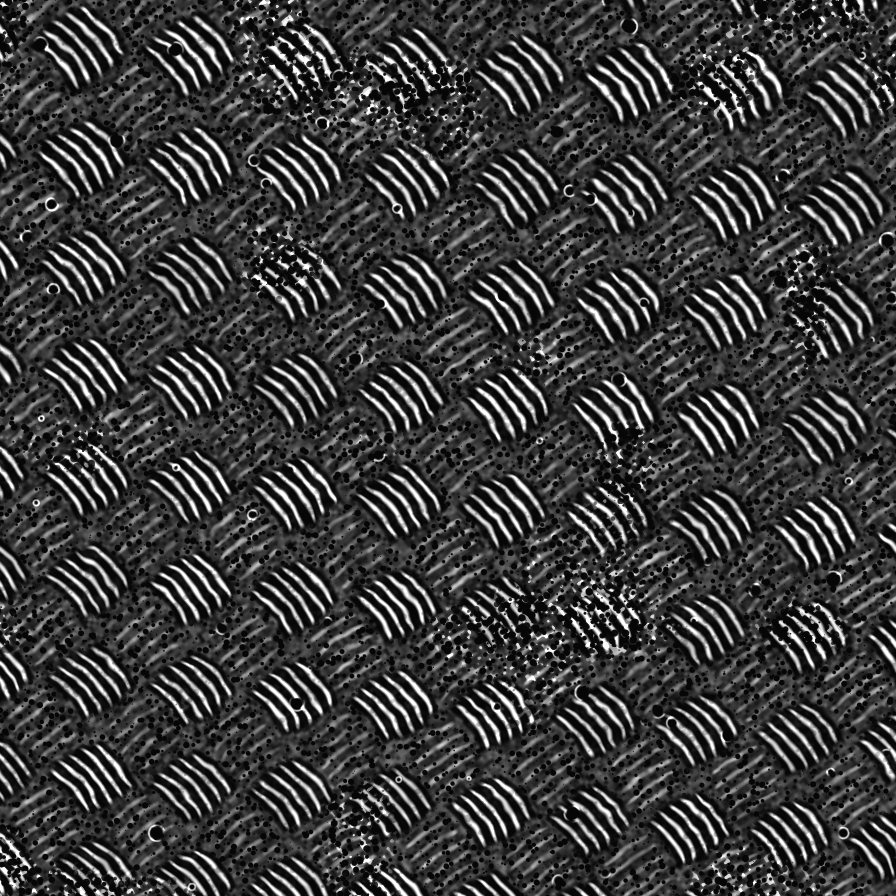
This texture is drawn by a three.js fragment shader. Its source:

```glsl
#define PITCH vec2(0.1228, 0.1257)    // spacing of raised pads at the top left
#define SHRINK vec2(0.00165, 0.0013)  // loss of spacing per row
#define START vec2(0.0911, 0.0521)    // centre of the first pad
#define BAR_GAP 0.128                 // bar spacing, in pads
#define BAR_HALF 0.34                 // half length of a bar, in pads
#define BRIGHT_ANGLE 0.82
#define DIM_ANGLE -0.70
#define WOBBLE 0.035
#define PIT_GRID 140.0
#define DENT_GRID 20.0
#define METAL 0.25
#define BLACK 0.025

varying vec2 vUv;

float hash(vec2 p) {
  vec3 p3 = fract(p.xyx * 0.1031);
  p3 += dot(p3, p3.yzx + 33.33);
  return fract((p3.x + p3.y) * p3.z);
}

float noise(vec2 p) {
  vec2 i = floor(p), f = fract(p);
  f = f * f * (3.0 - 2.0 * f);
  return mix(mix(hash(i), hash(i + vec2(1.0, 0.0)), f.x),
             mix(hash(i + vec2(0.0, 1.0)), hash(i + 1.0), f.x), f.y);
}

// Signed distance to scattered round spots of random size
float spots(vec2 p, float growth) {
  vec2 cell = floor(p);
  float nearest = 1.0;
  for (int y = -1; y <= 1; y++) {
    for (int x = -1; x <= 1; x++) {
      vec2 id = cell + vec2(float(x), float(y));
      vec2 centre = id + vec2(hash(id + 11.0), hash(id + 47.0));
      float radius = 0.7 * hash(id + 83.0) - 0.2 + growth;
      if (radius > 0.0) nearest = min(nearest, length(p - centre) - radius);
    }
  }
  return nearest;
}

// Pad coordinates on the slightly receding, tilted plate
vec2 plateCoords(vec2 c) {
  vec2 q = (c - START) / PITCH;
  for (int n = 0; n < 5; n++) {
    q.x = (c.x - START.x - 0.00186 * q.y) / (PITCH.x - SHRINK.x * q.y);
    q.y = (c.y - START.y - q.x * (0.0078 + 0.0002 * q.y)) / (PITCH.y - SHRINK.y * q.y);
  }
  return q;
}

// Five bowed bars: x is the ridge, y the pad around it
vec2 bars(vec2 p, float angle, float bow) {
  vec2 along = vec2(cos(angle), sin(angle));
  float v = dot(p, vec2(along.y, -along.x));
  float u = dot(p, along) - 0.11 * v;
  v += bow * (u * u - 0.035);
  float k = clamp(floor(v / BAR_GAP + 0.5), -2.0, 2.0);
  float d = abs(v / BAR_GAP - k);
  float reach = abs(u) / (BAR_HALF * (1.0 - 0.035 * k * k));
  float taper = 1.0 - 0.35 * reach * reach;
  float ridge = (1.0 - smoothstep(0.02, 0.32 * taper, d)) * (1.0 - smoothstep(0.75, 1.0, reach));
  float pad = (1.0 - smoothstep(0.45, 0.8, d)) * (1.0 - smoothstep(0.85, 1.1, reach));
  return vec2(ridge, pad);
}

void main() {
  vec2 c = vec2(vUv.x, 1.0 - vUv.y);
  vec2 q = plateCoords(c);
  q += WOBBLE * (vec2(noise(c * 75.0), noise(c * 75.0 + 31.0)) - 0.5);

  // Two sets of pads, offset by half a step
  vec2 brightId = floor(q + 0.5), dimId = floor(q);
  float brightRand = hash(brightId + 19.0), dimRand = hash(dimId + 61.0);
  vec2 bright = bars(q - brightId, BRIGHT_ANGLE + 0.1 * (brightRand - 0.5), 0.6);
  vec2 dim = bars(q - dimId - 0.5, DIM_ANGLE + 0.12 * (dimRand - 0.5), 0.2);

  // Grain and worn areas
  mat2 turn = mat2(0.8, 0.6, -0.6, 0.8);
  float fine = noise(turn * c * 230.0);
  float coarse = noise(turn * c * 105.0 + 9.0);
  float wear = smoothstep(0.66, 0.86, noise(c * 10.0 + 5.0));
  float tone = METAL + 0.5 * (0.6 * fine + 0.4 * coarse - 0.5);

  // Dim bars
  tone = mix(tone, 0.06 + 0.16 * fine, 0.7 * dim.y);
  tone += dim.x * (0.28 + 0.16 * dimRand) * (0.55 + 0.8 * coarse);

  // Bright bars in dark grooves
  tone = mix(tone, 0.01 + 0.12 * fine * coarse, bright.y);
  tone += bright.x * (0.8 + 0.2 * brightRand) * (0.85 + 0.35 * coarse);

  // Pits and bright specks
  float pit = 1.0 - smoothstep(-0.12, 0.12, spots(turn * c * PIT_GRID, 0.12 * wear));
  tone += 0.6 * wear * smoothstep(0.65, 0.85, fine);
  tone *= 1.0 - pit * mix(0.95, 0.25, bright.y * (1.0 - wear));

  // Larger dents with a partial shiny rim
  float dent = spots(c * DENT_GRID, -0.35 + 0.05 * wear);
  float rim = 1.0 - smoothstep(0.0, 0.04, abs(dent - 0.035));
  tone += 0.7 * rim * smoothstep(0.45, 0.75, noise(c * 90.0 + 3.0));
  tone *= smoothstep(-0.03, 0.02, dent);

  gl_FragColor = vec4(vec3(clamp(max(tone, BLACK), 0.0, 1.0)), 1.0);
}
```
